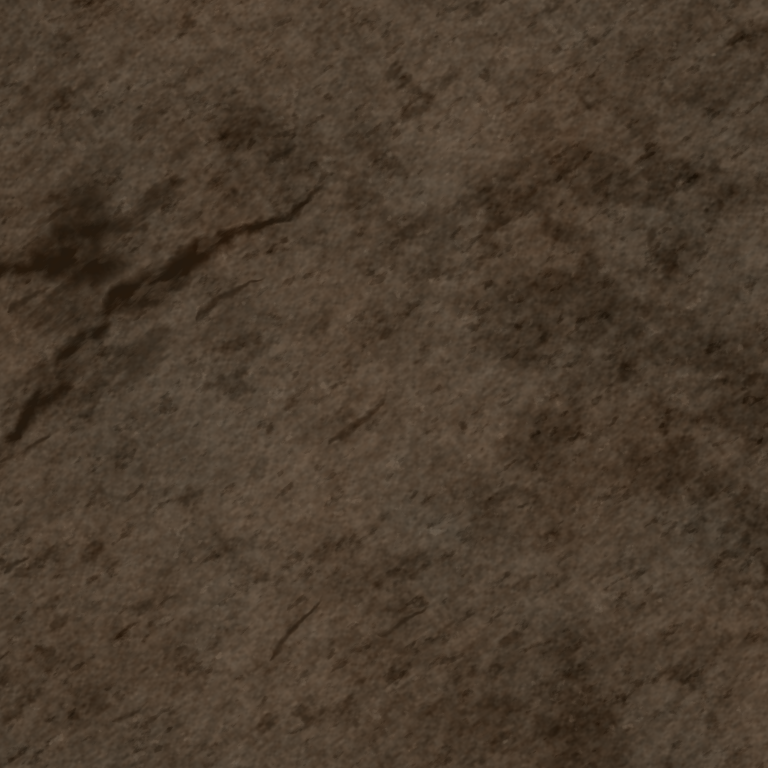
Reproduce this texture procedurally as a WebGL 1 fragment shader.

```glsl
precision highp float;
// Dry brown earth with slanted grain, soft dark smudges and a torn, cracked hollow.
uniform vec2 u_resolution;

#define DARK vec3(0.135, 0.088, 0.042)
#define LIGHT vec3(0.340, 0.280, 0.220)
#define BASE_TONE 0.915
#define SLANT 0.64
#define GRAIN 0.36
#define MOTTLE 0.50
#define SHADING 0.34
#define SMUDGE 0.46
#define FLECK 0.32
#define CRACK_COUNT 9
#define WOUND vec2(0.115, 0.680)

float hash(vec2 p) {
  return fract(sin(dot(p, vec2(127.1, 311.7))) * 43758.5453);
}

float noise(vec2 p) {
  vec2 i = floor(p), f = fract(p);
  f = f * f * (3.0 - 2.0 * f);
  return mix(mix(hash(i), hash(i + vec2(1.0, 0.0)), f.x),
             mix(hash(i + vec2(0.0, 1.0)), hash(i + 1.0), f.x), f.y);
}

float fbm(vec2 p) {
  float sum = 0.0, amp = 0.5;
  for (int i = 0; i < 5; i++) {
    sum += amp * noise(p);
    p = mat2(1.6, 1.2, -1.2, 1.6) * p + 7.3;
    amp *= 0.5;
  }
  return sum;
}

// Soft crack from a to b, widest near a and pointed at both ends.
float crack(vec2 p, vec2 a, vec2 b, float width) {
  vec2 ab = b - a;
  float along = dot(p - a, ab) / dot(ab, ab);
  float t = clamp(along, 0.0, 1.0);
  float taper = smoothstep(0.0, 0.2, along) * (1.0 - t);
  float d = length(p - a - ab * t);
  return (1.0 - smoothstep(0.1, 1.0, d / (width * taper + 0.002)))
         * smoothstep(0.0, 0.15, taper);
}

void main() {
  vec2 uv = gl_FragCoord.xy / u_resolution;
  vec2 p = vec2(uv.x * u_resolution.x / u_resolution.y, uv.y);
  float c = cos(SLANT), s = sin(SLANT);
  vec2 q = mat2(c, -s, s, c) * p;   // x runs along the slant

  // Ground tone: broad shading, slanted mottling and two sizes of grain
  float tone = BASE_TONE + SHADING * (fbm(p * 2.6 + 4.0) - 0.48);
  tone += MOTTLE * (fbm(q * vec2(32.0, 54.0)) - 0.48);
  tone += GRAIN * (noise(q * vec2(140.0, 210.0)) - 0.5);
  tone += 0.6 * GRAIN * (noise(q * vec2(250.0, 290.0) + 13.0) - 0.5);

  // Smudges with crumbled edges, denser in a patch right of the middle
  vec2 patchOffset = (p - vec2(0.74, 0.48)) * vec2(3.2, 4.6);
  float patchBias = 0.17 * exp(-dot(patchOffset, patchOffset));
  float broad = smoothstep(0.42, 0.74, fbm(p * vec2(4.0, 5.0) + 11.7) + patchBias);
  float clumps = smoothstep(0.36, 0.66, fbm(p * vec2(19.0, 24.0) + 3.1));
  tone -= SMUDGE * broad * (0.25 + 0.75 * clumps);

  // Slanted flecks in two sizes, and rarer pale specks
  tone -= FLECK * smoothstep(0.60, 0.76, fbm(q * vec2(22.0, 38.0) + 31.0));
  tone -= FLECK * smoothstep(0.62, 0.78, fbm(q * vec2(44.0, 88.0) + 71.0));
  tone += 0.26 * smoothstep(0.68, 0.82, fbm(q * vec2(60.0, 74.0) + 57.0));

  // Ragged edges for the cracks
  vec2 warp = vec2(fbm(p * 26.0 + 5.0), fbm(p * 26.0 + 19.0)) - 0.48;
  vec2 w = p + 0.045 * warp;
  float breakup = smoothstep(0.32, 0.56, fbm(q * vec2(24.0, 62.0) + 2.0));

  // Torn hollow: a dark blot with three arms, ringed by broken streaks
  vec2 fromWound = p - WOUND;
  vec2 blot = (fromWound + 0.09 * warp) / vec2(0.046, 0.085);
  float arms = crack(w, WOUND + vec2(0.00, -0.10), WOUND + vec2(0.32, 0.08), 0.040);
  arms = max(arms, crack(w, WOUND + vec2(0.04, -0.07), WOUND - vec2(0.19, 0.37), 0.032));
  arms = max(arms, crack(w, WOUND + vec2(0.03, 0.01), WOUND - vec2(0.24, 0.08), 0.044));
  float dark = arms * (0.45 + 0.65 * breakup);
  dark = max(dark, 1.3 * exp(-1.5 * dot(blot, blot)) * (0.65 + 0.35 * breakup));
  vec2 ring = fromWound / vec2(0.17, 0.22);
  float streaks = smoothstep(0.50, 0.70, fbm(q * vec2(12.0, 34.0) + 47.0));
  dark = max(dark, 0.8 * streaks * exp(-dot(ring, ring)));

  // Loose thin cracks, mostly on the left
  for (int i = 0; i < CRACK_COUNT; i++) {
    float k = float(i) + 1.0;
    float pick = hash(vec2(k, 2.7));
    vec2 start = vec2(0.9 * pick * pick, hash(vec2(k, 8.1)));
    float angle = SLANT + 0.4 * (hash(vec2(k, 5.3)) - 0.5);
    float size = mix(0.05, 0.13, hash(vec2(k, 9.9)));
    vec2 end = start + size * vec2(cos(angle), sin(angle));
    float line = crack(p + 0.024 * warp, start, end, 0.008);
    dark = max(dark, line * (0.12 + 0.48 * breakup));
  }
  tone = mix(tone, 0.05, clamp(dark, 0.0, 1.0));

  // Earth colour with faint warm and olive drift
  vec3 colour = mix(DARK, LIGHT, clamp(tone, -0.1, 1.3));
  float drift = fbm(p * 7.0 + 23.0) - 0.48;
  float tint = noise(q * vec2(120.0, 150.0) + 41.0) - 0.5;
  colour += (0.03 * drift + 0.014 * tint) * vec3(0.8, -0.2, -0.7);
  gl_FragColor = vec4(colour, 1.0);
}
```
